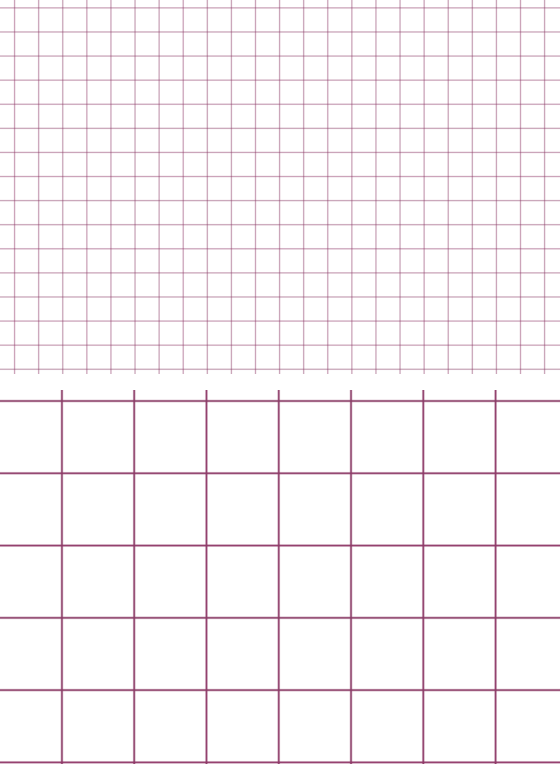
Top, the full canvas; bottom, a detail of the centre.
Give the GLSL for this pattern, as a WebGL 1 fragment shader.

```glsl
precision highp float;

uniform vec2 u_resolution;

const float CELLS_PER_HEIGHT = 15.524;
const vec2 FIRST_LINE = vec2(0.605, 0.327); // in cells, from the top left
const float LINE_WIDTH = 0.0252;            // in cells
const float FILTER_RADIUS = 1.15;           // in pixels

const vec3 PAPER = vec3(1.0);
const vec3 MUTED_INK = vec3(0.53, 0.25, 0.40);
const vec3 VIVID_INK = vec3(0.59, 0.19, 0.41);

// Integral of a unit tent filter from -1 to x
float tentIntegral(float x) {
  float t = clamp(x, -1.0, 1.0);
  return 0.5 + t - 0.5 * t * abs(t);
}

// Smoothed coverage of lines lying at whole-number positions
float lineCoverage(float position, float width, float radius) {
  float offset = abs(fract(position + 0.5) - 0.5);
  float halfWidth = 0.5 * width;
  return tentIntegral((offset + halfWidth) / radius)
       - tentIntegral((offset - halfWidth) / radius);
}

// Slight tint drift from line to line, by layered sines
vec3 lineInk(float position, float phase) {
  float index = floor(position + 0.5);
  float drift = 0.35 + 0.3 * sin(index * 1.9 + phase)
              + 0.2 * sin(index * 4.3 + phase * 2.0);
  return mix(MUTED_INK, VIVID_INK, clamp(drift, 0.0, 1.0));
}

void main() {
  // Square cells measured from the top left corner
  float cellsPerPixel = CELLS_PER_HEIGHT / u_resolution.y;
  vec2 fromTopLeft = vec2(gl_FragCoord.x, u_resolution.y - gl_FragCoord.y);
  vec2 grid = fromTopLeft * cellsPerPixel - FIRST_LINE;
  float radius = FILTER_RADIUS * cellsPerPixel;

  // Vertical rules, then horizontal rules
  float vertical = lineCoverage(grid.x, LINE_WIDTH, radius);
  float horizontal = lineCoverage(grid.y, LINE_WIDTH, radius);
  vec3 color = mix(PAPER, lineInk(grid.x, 0.4), vertical);
  color = mix(color, lineInk(grid.y, 2.1), horizontal);

  gl_FragColor = vec4(color, 1.0);
}
```
